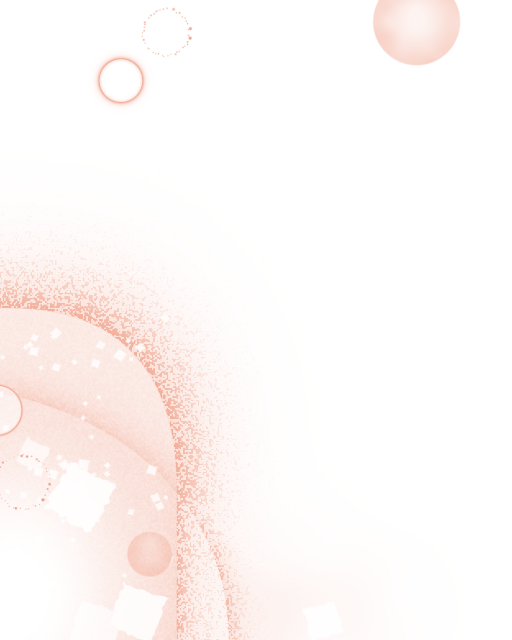
Write a Shadertoy shader that draws this background.

```glsl
float hash(vec2 p) {
    vec3 q = fract(vec3(p.xyx) * 0.1031);
    q += dot(q, q.yzx + 33.33);
    return fract((q.x + q.y) * q.z);
}

float noise(vec2 p) {
    vec2 i = floor(p), f = fract(p);
    f *= f * (3.0 - 2.0 * f);
    return mix(mix(hash(i), hash(i + vec2(1, 0)), f.x),
               mix(hash(i + vec2(0, 1)), hash(i + vec2(1, 1)), f.x), f.y);
}

float pixelSize() { return 1.0 / iResolution.y; }

float fill(float d) { return smoothstep(pixelSize(), -pixelSize(), d); }

// Approximate distance to a dome that runs straight down below its centre
float dome(vec2 p, vec2 radius, float power) {
    vec2 q = pow(max(p, 0.0) / radius, vec2(power));
    return (pow(q.x + q.y, 1.0 / power) - 1.0) * radius.x;
}

// Rotated square with slightly ragged edges
float flake(vec2 p, float halfSize, float angle) {
    float c = cos(angle), s = sin(angle);
    vec2 q = abs(mat2(c, s, -s, c) * p);
    float ragged = (noise(p * 130.0 + 40.0) - 0.5) * halfSize * 0.2;
    return fill(max(q.x, q.y) - halfSize + ragged);
}

float ball(vec2 p, float radius, float core, float rim) {
    float r = length(p) / radius;
    float cloud = 0.8 + 0.4 * noise(p * 45.0 + 20.0);
    return mix(core, rim, smoothstep(0.1, 1.0, r)) * cloud;
}

float glowRing(vec2 p, float radius) {
    float d = length(p) - radius;
    float line = 0.55 * exp(-abs(d) / 0.0018);
    return line + 0.4 * exp(-max(d, 0.0) / 0.004) * fill(-d);
}

float dottedRing(vec2 p, float radius, float seed) {
    float ink = 0.0;
    for (int i = 0; i < 44; i++) {
        vec2 id = vec2(float(i), seed);
        float angle = (float(i) + hash(id)) * 6.2832 / 44.0;
        float size = mix(0.0007, 0.0027, pow(hash(id + 7.3), 4.0));
        float reach = radius + (hash(id + 3.1) - 0.5) * 0.004;
        float d = length(p - reach * vec2(cos(angle), sin(angle))) - size;
        ink = max(ink, fill(d) * mix(0.5, 0.9, hash(id + 5.7)));
    }
    return ink;
}

void mainImage(out vec4 fragColor, in vec2 fragCoord) {
    vec2 p = fragCoord / iResolution.y;
    float tall = dome(p - vec2(0.0, 0.219), vec2(0.276, 0.2995), 2.5);
    float wide = dome(p - vec2(-0.13, 0.0), vec2(0.487, 0.398), 2.1);
    float inTall = fill(tall), inWide = fill(wide);

    // Soft tint of the four regions cut by the two domes
    float spray = 0.5 * exp(-pow(max(tall, 0.0) / 0.066, 1.2));
    spray = max(spray * mix(0.75, 1.0, smoothstep(0.05, 0.3, p.y)),
                0.42 * exp(-max(wide, 0.0) / 0.028) * smoothstep(0.3, 0.2, p.y));
    float band = 0.19 + 0.23 * exp(-max(wide, 0.0) / 0.028);
    float lens = 0.14 + 0.36 * exp(-max(tall, 0.0) / 0.026);
    float hollow = smoothstep(0.04, 0.25, length((p - vec2(0.02, 0.07)) * vec2(1.0, 0.8)));
    float core = 0.26 * hollow + 0.06 * exp(-max(-tall, 0.0) / 0.02);
    float tint = mix(mix(spray, band, inTall), mix(lens, core, inTall), inWide);

    // Stipple, coarser outside the domes
    float grain = noise(p * 390.0);
    float speck = smoothstep(0.12, -0.12, grain - 0.15 - tint * 0.8);
    float outside = 1.0 - inTall;
    tint *= mix(0.82 + 0.36 * grain, 0.45 + 1.1 * speck, outside * 0.85);

    // Pale haze along the foot
    vec2 haze = (p - vec2(0.44, 0.04)) / vec2(0.16, 0.11);
    tint += 0.07 * exp(-dot(haze, haze)) * (0.5 + noise(p * 14.0)) * outside * (1.0 - inWide);

    // Large and small white flakes
    float white = 0.9 * flake(p - vec2(0.126, 0.223), 0.041, 0.5);
    white = max(white, 0.85 * flake(p - vec2(0.215, 0.043), 0.036, 0.35));
    white = max(white, 0.65 * flake(p - vec2(0.150, 0.020), 0.034, 0.3));
    white = max(white, 0.65 * flake(p - vec2(0.052, 0.290), 0.020, 0.45));
    white = max(white, 0.85 * flake(p - vec2(0.505, 0.030), 0.025, -0.25));
    for (int i = 0; i < 54; i++) {
        vec2 id = vec2(float(i), 11.0);
        vec2 spot = vec2(0.27 * hash(id), 0.08 + 0.43 * hash(id + 2.7));
        float size = mix(0.003, 0.009, pow(hash(id + 9.1), 2.0));
        white = max(white, 0.8 * flake(p - spot, size, 1.2 * hash(id + 4.4)));
    }
    tint *= 1.0 - white;

    // Rings and balls
    vec2 upper = p - vec2(0.189, 0.874), left = p - vec2(-0.005, 0.359);
    tint *= 1.0 - 0.5 * fill(length(left) - 0.039);
    tint = max(tint, max(glowRing(upper, 0.034), glowRing(left, 0.039)));
    tint = max(tint, dottedRing(p - vec2(0.260, 0.949), 0.0365, 1.0));
    tint = max(tint, dottedRing(p - vec2(0.036, 0.247), 0.042, 2.0));
    vec2 big = p - vec2(0.651, 0.966), small = p - vec2(0.234, 0.134);
    tint = mix(tint, ball(big, 0.068, 0.10, 0.36), fill(length(big) - 0.068));
    tint = mix(tint, ball(small, 0.035, 0.32, 0.46) * (0.9 + 0.2 * grain),
               fill(length(small) - 0.035));

    vec3 coral = vec3(0.93, 0.57, 0.46);
    fragColor = vec4(mix(vec3(1.0), coral, clamp(tint, 0.0, 1.0)), 1.0);
}
```
